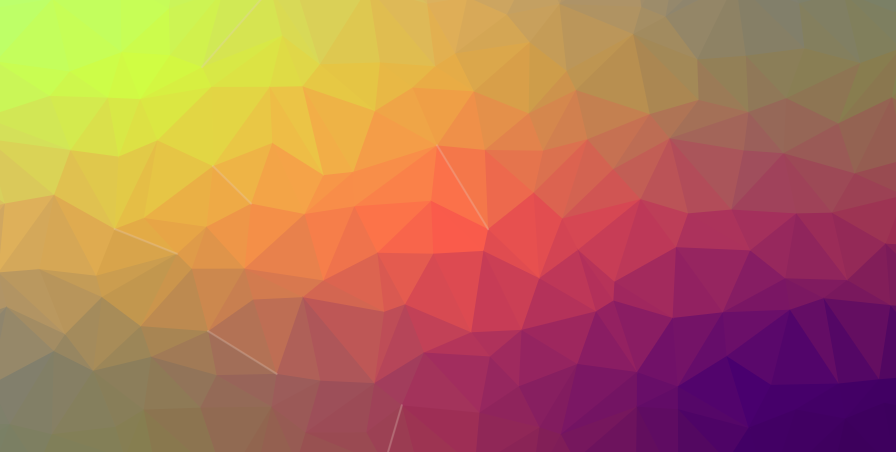
Write a WebGL 2 fragment shader that draws this background.

```glsl
#version 300 es
precision highp float;
// Low-poly mesh of flat triangles, shaded lime to orange to violet along both axes.

uniform vec2 u_resolution;
out vec4 outColor;

const float ROWS = 8.6;

vec2 hash2(vec2 p) {
    vec3 q = fract(p.xyx * vec3(0.1031, 0.1030, 0.0973));
    q += dot(q, q.yzx + 33.33);
    return fract((q.xx + q.yz) * q.zy);
}

float cross2(vec2 a, vec2 b) {
    return a.x * b.y - a.y * b.x;
}

// Jittered grid vertex
vec2 meshVertex(vec2 id) {
    return id + (hash2(id + 41.0) - 0.5) * 0.74;
}

// Signed distance to the line a-b, positive on its inner side
float edgeSide(vec2 p, vec2 a, vec2 b) {
    return cross2(b - a, p - a) / max(length(b - a), 1e-4);
}

float triangleCoverage(vec2 p, vec2 a, vec2 b, vec2 c, float pixel) {
    float inside = min(edgeSide(p, a, b), min(edgeSide(p, b, c), edgeSide(p, c, a)));
    return clamp(inside / pixel + 0.5, 0.0, 1.0);
}

float segmentDistance(vec2 p, vec2 a, vec2 b) {
    vec2 ab = b - a;
    float t = clamp(dot(p - a, ab) / dot(ab, ab), 0.0, 1.0);
    return length(p - a - ab * t);
}

// Evenly spaced colour ramp
vec3 ramp(float t) {
    vec3 stops[7] = vec3[7](
        vec3(0.73, 1.00, 0.44),
        vec3(0.82, 0.99, 0.25),
        vec3(0.95, 0.70, 0.28),
        vec3(1.00, 0.37, 0.29),
        vec3(0.67, 0.17, 0.36),
        vec3(0.29, 0.00, 0.44),
        vec3(0.23, 0.00, 0.35));
    float x = clamp(t, 0.0, 1.0) * 6.0;
    int i = min(int(x), 5);
    return mix(stops[i], stops[i + 1], x - float(i));
}

// Flat facet colour: average of the horizontal and vertical ramps
vec3 facetColor(vec2 center, vec2 extent) {
    vec2 uv = center / extent;
    return 0.5 * (ramp(uv.x) + ramp(uv.y));
}

void main() {
    float pixel = ROWS / u_resolution.y;
    vec2 extent = u_resolution * pixel;
    vec2 p = vec2(gl_FragCoord.x, u_resolution.y - gl_FragCoord.y) * pixel;
    vec3 sum = vec3(0.0);
    float weight = 0.0;
    float seam = 0.0;

    for (int j = -1; j <= 1; j++) {
        for (int i = -1; i <= 1; i++) {
            vec2 id = floor(p) + vec2(i, j);
            vec2 a = meshVertex(id);
            vec2 b = meshVertex(id + vec2(1, 0));
            vec2 c = meshVertex(id + vec2(1, 1));
            vec2 d = meshVertex(id + vec2(0, 1));

            // Split along the diagonal that gives the fuller triangles
            float splitAC = min(cross2(b - a, c - a), cross2(c - a, d - a));
            float splitBD = min(cross2(b - a, d - a), cross2(c - b, d - b));
            if (splitBD > splitAC) {
                vec2 first = a;
                a = b;
                b = c;
                c = d;
                d = first;
            }

            float w1 = triangleCoverage(p, a, b, c, pixel);
            float w2 = triangleCoverage(p, a, c, d, pixel);
            sum += w1 * facetColor((a + b + c) / 3.0, extent);
            sum += w2 * facetColor((a + c + d) / 3.0, extent);
            weight += w1 + w2;

            // A few diagonals show a pale hairline
            float line = 1.0 - smoothstep(0.004, 0.014 + pixel, segmentDistance(p, a, c));
            seam = max(seam, line * step(0.955, hash2(id + 7.0).x));
        }
    }

    vec3 color = weight > 0.0 ? sum / weight : facetColor(p, extent);
    outColor = vec4(mix(color, vec3(0.9, 0.8, 0.75), seam * 0.3), 1.0);
}
```
